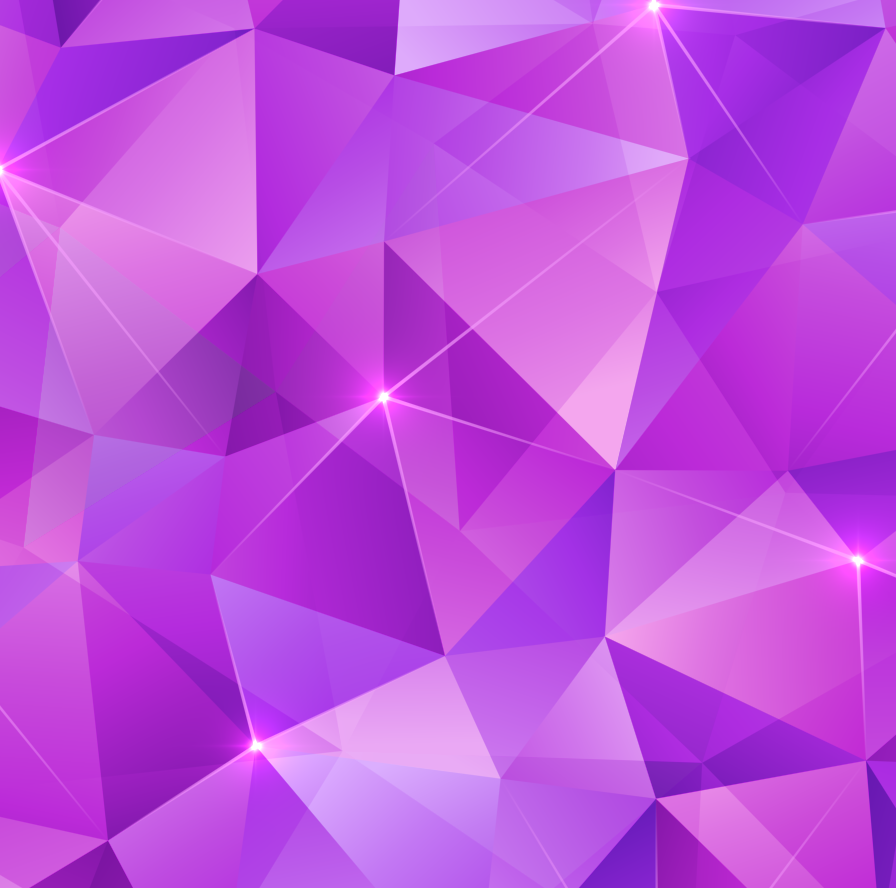
This background is drawn by a Shadertoy shader. Its source:

```glsl
// Violet low-poly backdrop: a jittered triangle mesh with a soft gradient in each
// facet, a second larger mesh laid over it as translucent panes, and glowing
// sparkles with thin rays on a sparse lattice of the mesh vertices.

#define CELL 0.22               // mesh cell, in canvas heights
#define ORIGIN vec2(0.06, 0.10) // mesh vertex (0,0) on the canvas
#define JITTER 0.64             // vertex displacement range, in cells
#define TONE_SPREAD 0.46        // random tone range between facets
#define SHADE 0.30              // gradient strength inside a facet
#define PANE_SCALE 0.74         // pane mesh frequency against the base mesh
#define PANE_STRENGTH 0.42      // tone change made by the panes
#define RAY_WIDTH 0.0021        // ray half width at its sparkle
#define RAY_SHARE 0.55          // share of possible rays that are drawn
#define GLOW 0.020              // sparkle halo radius

const vec3 PALETTE[6] = vec3[6](
    vec3(0.36, 0.07, 0.62), vec3(0.54, 0.12, 0.75), vec3(0.70, 0.17, 0.87),
    vec3(0.75, 0.30, 0.88), vec3(0.82, 0.46, 0.92), vec3(0.91, 0.66, 0.96));

float hash(vec2 p) {
    return fract(sin(dot(p, vec2(127.1, 311.7))) * 43758.5453);
}

float cross2(vec2 a, vec2 b) { return a.x * b.y - a.y * b.x; }

float blob(vec2 p, vec2 centre, float radius) {
    vec2 d = (p - centre) / radius;
    return exp(-dot(d, d));
}

// Broad light and dark areas of the canvas
float lighting(vec2 uv) {
    return 0.45
        + 0.36 * blob(uv, vec2(0.62, 0.85), 0.23)
        + 0.42 * blob(uv, vec2(0.44, 0.13), 0.23)
        + 0.20 * blob(uv, vec2(0.22, 0.78), 0.20)
        + 0.12 * blob(uv, vec2(0.85, 0.42), 0.18)
        - 0.26 * blob(uv, vec2(0.45, 0.53), 0.20);
}

vec2 vertexAt(vec2 id, float seed) {
    vec2 key = id + seed;
    return id + JITTER * (vec2(hash(key), hash(key + 41.3)) - 0.5);
}

// Signed distance to the line a-b, positive on its left
float side(vec2 p, vec2 a, vec2 b) {
    return cross2(normalize(b - a), p - a);
}

// Adds one facet to the sum of (tone, tint, weight)
void addFacet(vec2 p, vec2 a, vec2 b, vec2 c, vec2 key, float lit, float px, inout vec3 sum) {
    float turn = sign(cross2(b - a, c - a));
    float d = min(turn * side(p, a, b), min(turn * side(p, b, c), turn * side(p, c, a)));
    float weight = smoothstep(-px, px, d);
    vec2 mid = (a + b + c) / 3.0;
    float angle = 6.2832 * hash(key + 7.7);
    float tone = TONE_SPREAD * (hash(key) - 0.5)
        + SHADE * dot(p - mid, vec2(cos(angle), sin(angle)))
        + lit * lighting(mid * CELL + ORIGIN);
    sum += weight * vec3(tone, hash(key + 3.1), 1.0);
}

// Tone and tint of the mesh at p; each cell is cut along its shorter diagonal
vec2 facets(vec2 p, float seed, float lit, float px) {
    vec3 sum = vec3(0.0, 0.0, 1e-4);
    for (int y = -1; y <= 1; y++)
    for (int x = -1; x <= 1; x++) {
        vec2 id = floor(p) + vec2(x, y);
        vec2 a = vertexAt(id, seed), b = vertexAt(id + vec2(1, 0), seed);
        vec2 c = vertexAt(id + vec2(1, 1), seed), d = vertexAt(id + vec2(0, 1), seed);
        vec2 key = id + seed * 1.7;
        if (distance(a, c) < distance(b, d)) {
            addFacet(p, a, b, c, key, lit, px, sum);
            addFacet(p, a, c, d, key + 0.37, lit, px, sum);
        } else {
            addFacet(p, a, b, d, key, lit, px, sum);
            addFacet(p, b, c, d, key + 0.37, lit, px, sum);
        }
    }
    return sum.xy / sum.z;
}

vec3 palette(float tone) {
    float x = clamp(tone, 0.0, 1.0) * 4.999;
    int i = int(x);
    return mix(PALETTE[i], PALETTE[i + 1], fract(x));
}

// Rays and halos around every fifth vertex, in a skewed lattice
void addSparkles(vec2 p, float seed, float px, inout vec3 col) {
    float ray = 0.0, halo = 0.0, core = 0.0;
    for (int y = -1; y <= 2; y++)
    for (int x = -1; x <= 2; x++) {
        vec2 id = floor(p) + vec2(x, y);
        if (mod(id.x + 2.0 * id.y - 1.0, 5.0) > 0.5) continue;
        vec2 node = vertexAt(id, seed), q = (p - node) * CELL;
        for (int k = 0; k < 9; k++) {
            vec2 next = id + vec2(k % 3 - 1, k / 3 - 1);
            if (k == 4 || hash(id * 3.0 + next + 5.9) > RAY_SHARE) continue;
            vec2 v = (vertexAt(next, seed) - node) * CELL;
            float t = clamp(dot(q, v) / dot(v, v), 0.0, 1.0);
            float width = RAY_WIDTH * (1.0 - 0.6 * t);
            float line = 1.0 - smoothstep(width - px, width + px, length(q - t * v));
            ray = max(ray, line * (1.0 - t * t));
        }
        float r = length(q);
        vec2 s = abs(q);
        halo += exp(-r / GLOW) + 0.6 * exp(-s.y / 0.002 - s.x / 0.02);
        core += exp(-r * r / 0.00004) + 0.4 * exp(-s.x / 0.0015 - s.y / 0.012);
    }
    col = mix(col, vec3(0.96, 0.62, 0.99), 0.7 * ray);
    col += halo * vec3(0.55, 0.12, 0.45) + core * vec3(0.6, 0.75, 0.5);
}

void mainImage(out vec4 fragColor, in vec2 fragCoord) {
    vec2 uv = fragCoord / iResolution.y;
    float px = 0.8 / iResolution.y;
    vec2 p = (uv - ORIGIN) / CELL;
    vec2 base = facets(p, 2.0, 1.0, px / CELL);
    vec2 panePoint = PANE_SCALE * mat2(0.8, 0.6, -0.6, 0.8) * p + 0.4;
    vec2 pane = facets(panePoint, 19.0, 0.0, px * PANE_SCALE / CELL);

    // Tint leans facets to magenta or blue and greys a few of them
    vec3 col = palette(base.x + PANE_STRENGTH * pane.x);
    col += (base.y - 0.5) * vec3(0.13, -0.02, -0.08);
    float dusty = 0.3 * smoothstep(0.72, 0.95, pane.y);
    col = mix(col, vec3(dot(col, vec3(0.35, 0.4, 0.25))) + vec3(0.08, 0.0, 0.2), dusty);

    addSparkles(p, 2.0, px, col);
    fragColor = vec4(clamp(col, 0.0, 1.0), 1.0);
}
```
